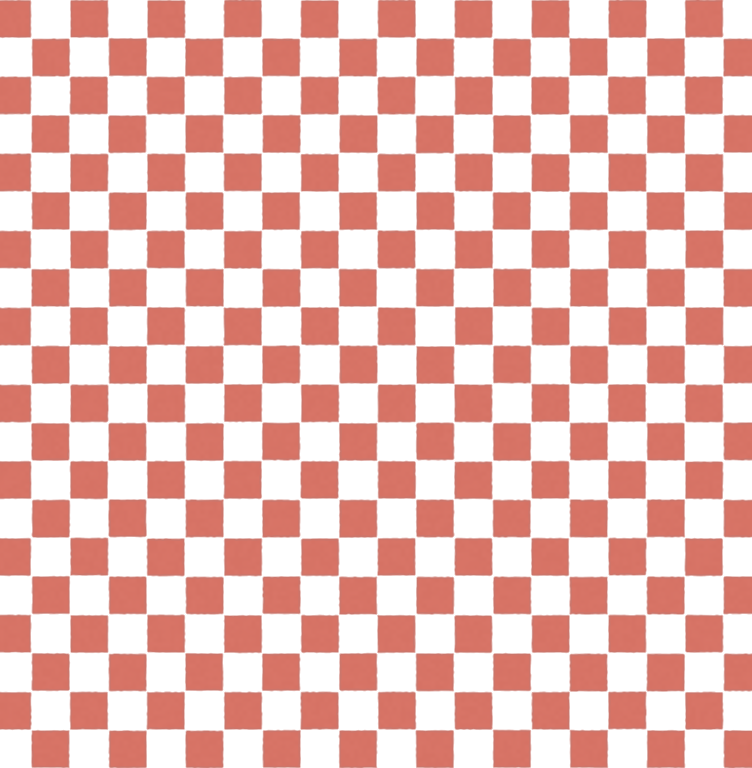
This pattern is drawn by a Shadertoy shader. Its source:

```glsl
#define ROWS 19.98              // checker cells over the canvas height
#define OFFSET vec2(0.18, 0.01) // grid shift, in cells
#define HALF_SIZE 0.487         // half side of a square, in cells
#define CORNER 0.035            // mean corner radius
#define SOFTNESS 0.022          // half width of the faded edge
#define RIM_WIDTH 0.05          // duller band inside the edge
#define JITTER 0.008            // placement error per square
#define WEAR 0.008              // raggedness of the edges
#define GRAIN 0.012             // brightness variation of the fill
#define FILL vec3(0.843, 0.452, 0.398)
#define RIM vec3(0.792, 0.462, 0.422)
#define PAPER vec3(1.0)

// Integer hash giving two values in 0..1
vec2 hash2(vec2 p) {
    uvec2 q = uvec2(ivec2(p) + 4096) * uvec2(1597u, 3812u);
    uint n = (q.x ^ q.y) * 7919u;
    n = (n ^ (n >> 15)) * 73939u;
    n ^= n >> 13;
    uint m = n * 48271u;
    m ^= m >> 16;
    return vec2(n & 65535u, m & 65535u) / 65535.0;
}

float valueNoise(vec2 p) {
    vec2 i = floor(p), f = fract(p);
    f = f * f * (3.0 - 2.0 * f);
    float low = mix(hash2(i).x, hash2(i + vec2(1, 0)).x, f.x);
    float high = mix(hash2(i + vec2(0, 1)).x, hash2(i + vec2(1, 1)).x, f.x);
    return mix(low, high, f.y);
}

float roundedBox(vec2 p, vec2 halfSize, float radius) {
    vec2 q = abs(p) - halfSize + radius;
    return length(max(q, 0.0)) + min(max(q.x, q.y), 0.0) - radius;
}

// Distance to the nearest filled square of the checkerboard
float checkerDistance(vec2 p) {
    vec2 home = floor(p);
    float nearest = 1.0;
    for (int y = -1; y <= 1; y++) {
        for (int x = -1; x <= 1; x++) {
            vec2 cell = home + vec2(x, y);
            if (mod(cell.x + cell.y, 2.0) < 0.5) continue;
            vec2 shift = (hash2(cell) - 0.5) * 2.0 * JITTER;
            vec2 vary = hash2(cell + 300.0);
            vec2 halfSize = vec2(HALF_SIZE) - vec2(0.0, 0.004) * vary.x;
            float radius = CORNER * (0.6 + 0.8 * vary.y);
            nearest = min(nearest, roundedBox(p - cell - 0.5 - shift, halfSize, radius));
        }
    }
    return nearest;
}

void mainImage(out vec4 fragColor, in vec2 fragCoord) {
    vec2 p = fragCoord / iResolution.y * ROWS + OFFSET;
    float pixel = ROWS / iResolution.y;

    // Slightly ragged edges
    float d = checkerDistance(p) + (valueNoise(p * 12.0) - 0.5) * 2.0 * WEAR;

    // Fill with faint grain and a duller, uneven rim
    vec3 ink = FILL + (valueNoise(p * 9.0 + 70.0) - 0.5) * GRAIN;
    float rim = smoothstep(-RIM_WIDTH - 0.5 * pixel, -RIM_WIDTH + 0.5 * pixel, d);
    ink = mix(ink, RIM, rim * mix(0.75, 1.0, valueNoise(p * 6.0 + 150.0)));

    // Soft transition to the ground
    float soft = max(SOFTNESS, 0.55 * pixel);
    float coverage = clamp(0.5 - 0.5 * d / soft, 0.0, 1.0);
    fragColor = vec4(mix(PAPER, ink, coverage), 1.0);
}
```
